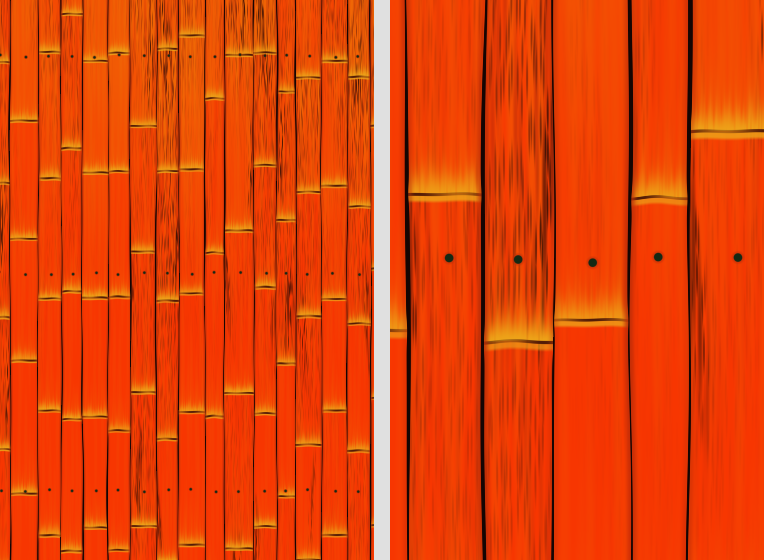
Left, the full canvas; right, a detail of the centre.
Give the GLSL for this texture, as a WebGL 1 fragment shader.

```glsl
precision highp float;
// Wall of upright red bamboo canes with yellow nodes, weathered grain and rows of nails.
uniform vec2 u_resolution;

// Lengths are fractions of the canvas height.
#define CANE_PITCH 0.0425
#define FIRST_EDGE 0.0228
#define EDGE_JITTER 0.26
#define GAP 0.0005
#define NODE_STEP 0.207
#define NODE_GLOW 0.0115
#define NODE_LINE 0.0005
#define NAIL_ROW 0.124
#define NAIL_STEP 0.388
#define NAIL_RADIUS 0.0027
#define WEAR 0.8

const vec3 RED = vec3(0.97, 0.21, 0.005);
const vec3 ORANGE = vec3(0.94, 0.40, 0.02);
const vec3 RUST = vec3(0.73, 0.17, 0.03);
const vec3 BROWN = vec3(0.42, 0.12, 0.03);
const vec3 YELLOW = vec3(0.93, 0.65, 0.10);
const vec3 SHADOW = vec3(0.08, 0.02, 0.01);
const vec3 NAIL = vec3(0.08, 0.16, 0.08);

float hash(vec2 p) {
  return fract(sin(dot(p, vec2(127.1, 311.7))) * 43758.5);
}

// Cellular noise: distance to the nearest scattered point
float cells(vec2 p) {
  vec2 base = floor(p);
  float nearest = 2.0;
  for (int j = -1; j <= 1; j++) {
    for (int i = -1; i <= 1; i++) {
      vec2 cell = base + vec2(float(i), float(j));
      vec2 r = cell + vec2(hash(cell), hash(cell + 57.3)) - p;
      nearest = min(nearest, dot(r, r));
    }
  }
  return sqrt(nearest);
}

// Layered sines for broad patches, 0 to 1
float patches(vec2 p) {
  return 0.5 + 0.25 * sin(3.1 * p.x + 2.0 * p.y)
             + 0.25 * sin(5.3 * p.y - 1.7 * p.x + 2.0 * sin(2.3 * p.x));
}

// Left edge of a cane, wavering along its height
float edgeOf(float cane, float y) {
  float shift = (hash(vec2(cane, 3.0)) - 0.5) * EDGE_JITTER;
  return FIRST_EDGE + CANE_PITCH * (cane + shift)
       + 0.0011 * sin(7.0 * y + 2.4 * cane) + 0.0004 * sin(31.0 * y + 5.0 * cane);
}

void main() {
  vec2 p = gl_FragCoord.xy / u_resolution.y;
  float px = 1.0 / u_resolution.y;

  // Which cane, and where across it
  float cane = floor((p.x - FIRST_EDGE) / CANE_PITCH);
  if (p.x < edgeOf(cane, p.y)) cane -= 1.0;
  else if (p.x > edgeOf(cane + 1.0, p.y)) cane += 1.0;
  float left = edgeOf(cane, p.y);
  float right = edgeOf(cane + 1.0, p.y);
  float x = p.x - 0.5 * (left + right);
  float u = 2.0 * x / (right - left);

  // Node spacing and signed height above the nearest node
  float stretch = hash(vec2(cane, 11.0));
  float spacing = NODE_STEP + 0.04 * stretch + 0.05 * step(0.87, stretch);
  float s = p.y / spacing + hash(vec2(cane, 23.0));
  s += 0.04 * sin(2.0 * s + cane) + 0.003 * u * u + 0.0015 * sin(4.0 * u + 3.0 * cane);
  float segment = floor(s);
  float t = (fract(s + 0.5) - 0.5) * spacing;

  // Wear by cane, segment and height
  vec2 id = vec2(cane, segment);
  float caneAge = hash(vec2(cane, 41.0));
  float blotch = patches(vec2(1.9 * cane + 35.0 * x, 2.6 * p.y + cane));
  float wear = WEAR * clamp(0.5 * caneAge * hash(id + 7.0) + 0.4 * blotch * p.y
                            + 0.25 * caneAge * p.y, 0.0, 1.0);
  vec2 grain = vec2(x, p.y) + 3.7 * hash(vec2(cane, 5.0));
  float fine = 1.0 - smoothstep(0.05, 0.45, cells(grain * vec2(430.0, 22.0)));
  float coarse = 1.0 - smoothstep(0.05, 0.60, cells(grain * vec2(260.0, 7.0) + 9.0));

  // Lacquer: sun-faded toward the top, streaked along the fibres
  float fade = smoothstep(0.40, 1.0, p.y) * (0.25 + 0.75 * hash(id + 2.0));
  float bleach = 1.0 - smoothstep(0.1, 0.7, cells(grain * vec2(150.0, 4.0) + 31.0));
  vec3 color = mix(RED, ORANGE, clamp(0.9 * fade + bleach * (0.1 + 0.5 * wear), 0.0, 1.0));
  color = mix(color, RUST, coarse * smoothstep(0.08, 0.65, wear) * 0.55);
  color = mix(color, BROWN, fine * smoothstep(0.10, 0.75, wear) * 0.75);
  float scorch = smoothstep(0.80, 0.98, blotch) * smoothstep(0.4, 0.9, caneAge);
  color = mix(color, SHADOW, scorch * max(fine, 0.8 * coarse) * 0.6);

  // Node: ragged yellow glow above, thin lip below, fine ring between
  float rag = 0.65 + 0.8 * cells(vec2(300.0 * x + 13.0 * cane, 5.0 * segment + 20.0 * t));
  float rise = max(t, 0.0) / (NODE_GLOW * rag);
  float on = smoothstep(-px, px, t);
  float strength = 0.75 + 0.25 * hash(id + 31.0);
  color = mix(color, ORANGE, 0.7 * on * exp(-0.5 * rise));
  color = mix(color, YELLOW, on * exp(-pow(rise, 1.7)) * strength * (1.0 - 0.2 * fine));
  float lip = smoothstep(-0.0055, -0.0030, t) * (1.0 - on);
  color = mix(color, YELLOW, 0.85 * lip * strength);
  float ring = 1.0 - smoothstep(NODE_LINE, NODE_LINE + 1.3 * px, abs(t));
  color = mix(color, BROWN * 0.7, ring * (0.65 + 0.3 * sin(3.0 * u + 2.0 * cane)));

  // Rounded sides, then a dark gap that opens and closes along the height
  float opening = smoothstep(0.68, 1.0, patches(vec2(2.7 * floor(cane + 0.5 + 0.5 * u),
                                                     1.6 * p.y + 4.0)));
  float gap = GAP + 0.0015 * opening + 0.0003 * sin(23.0 * p.y + 4.0 * cane)
            - 0.0005 * exp(-t * t / 0.00006);
  float side = min(p.x - left, right - p.x) - gap;
  float shade = 0.55 + 0.25 * sin(9.0 * p.y + 3.0 * cane + 1.5 * sign(u));
  color = mix(color, RUST, shade * (1.0 - smoothstep(0.0, 0.0045, side)));
  color = mix(SHADOW, color, smoothstep(-0.5 * px, 0.6 * px, side));

  // Nails in level rows, one per cane
  float row = floor((p.y - NAIL_ROW) / NAIL_STEP + 0.5);
  vec2 slip = vec2(hash(vec2(cane, row + 61.0)), hash(vec2(cane, row + 83.0))) - 0.5;
  vec2 nail = vec2(x, p.y - NAIL_ROW - row * NAIL_STEP) - slip * vec2(0.006, 0.005);
  float r = length(nail);
  color = mix(color, RUST, 0.5 * (1.0 - smoothstep(NAIL_RADIUS, NAIL_RADIUS * 1.7, r)));
  color = mix(color, NAIL, 1.0 - smoothstep(NAIL_RADIUS - px, NAIL_RADIUS + 0.5 * px, r));

  gl_FragColor = vec4(color, 1.0);
}
```
